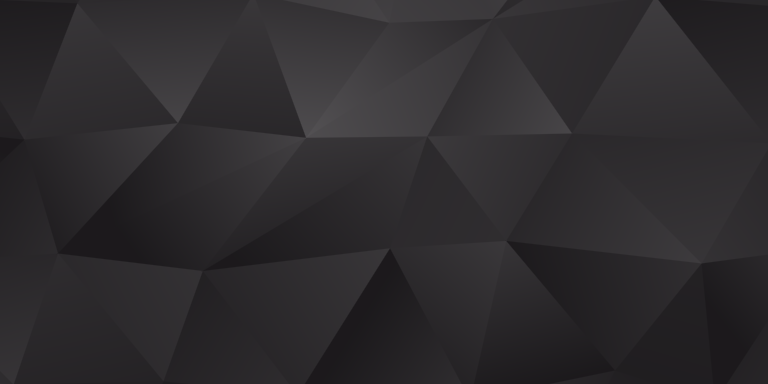
Write a Shadertoy shader that draws this background.

```glsl
// Dark low-poly backdrop: a skewed lattice with jittered corners is split into
// triangles, each shaded by a straight ramp that brightens toward one corner.
// A broad glow at the top centre lifts the facets out of the charcoal.

vec2 hash2(vec2 p) {
    vec3 q = fract(p.xyx * vec3(0.1031, 0.1030, 0.0973) + 0.37);
    q += dot(q, q.yzx + 33.33);
    return fract((q.xx + q.yz) * q.zy);
}

// Jittered lattice corner, in canvas heights
vec2 corner(vec2 id) {
    vec2 jitter = (hash2(id + 17.0) - 0.5) * vec2(0.40, 0.32);
    vec2 g = id + jitter;
    return vec2((g.x + 0.5 * g.y) * 0.39, g.y * 0.333 - 0.01);
}

// Distance to the left of the edge from a to b
float edgeSide(vec2 p, vec2 a, vec2 b) {
    vec2 e = b - a, r = p - a;
    return (e.x * r.y - e.y * r.x) / length(e);
}

// Adds one facet as (brightness * coverage, coverage)
vec2 facet(vec2 p, vec2 a, vec2 b, vec2 c, vec2 seed, float pixel) {
    float inside = min(edgeSide(p, a, b), min(edgeSide(p, b, c), edgeSide(p, c, a)));
    float coverage = clamp(0.5 + inside / pixel, 0.0, 1.0);

    vec2 centre = (a + b + c) / 3.0;
    vec2 rnd = hash2(seed), pick = hash2(seed + 71.0);

    // Overall light, then a random tone per facet
    vec2 glow = (centre - vec2(1.08, 0.98)) / vec2(0.56, 0.40);
    float tone = 0.155 + 0.095 * exp(-dot(glow, glow)) + (rnd.x - 0.5) * 0.065;

    // Linear ramp toward one corner
    vec2 bright = pick.x < 0.33 ? a : pick.x < 0.67 ? b : c;
    float slope = mix(0.04, 0.32, rnd.y);
    tone += slope * dot(p - centre, normalize(bright - centre));

    return vec2(clamp(tone, 0.105, 0.32), 1.0) * coverage;
}

void mainImage(out vec4 fragColor, in vec2 fragCoord) {
    vec2 p = fragCoord / iResolution.y;
    float pixel = 1.2 / iResolution.y;

    float row = (p.y + 0.01) / 0.333;
    vec2 home = floor(vec2(p.x / 0.39 - 0.5 * row, row));

    vec2 sum = vec2(0.0);
    for (int j = -1; j <= 1; j++) {
        for (int i = -1; i <= 1; i++) {
            vec2 id = home + vec2(i, j);
            vec2 a = corner(id), b = corner(id + vec2(1, 0));
            vec2 c = corner(id + vec2(1, 1)), d = corner(id + vec2(0, 1));
            vec2 seed = id * 2.0 + 40.0;

            // A few cells are cut along the long diagonal
            if (hash2(id + 93.0).x < 0.2) {
                sum += facet(p, a, b, c, seed, pixel);
                sum += facet(p, a, c, d, seed + 1.0, pixel);
            } else {
                sum += facet(p, a, b, d, seed, pixel);
                sum += facet(p, b, c, d, seed + 1.0, pixel);
            }
        }
    }

    float value = sum.y > 0.001 ? sum.x / sum.y : 0.17;
    fragColor = vec4(value + vec3(0.004, -0.005, 0.005), 1.0);
}
```
